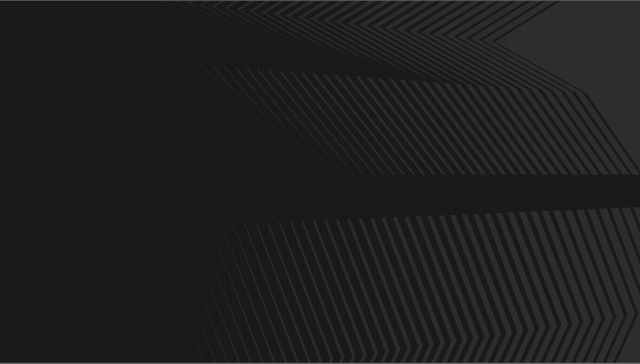
Give the GLSL for this background, as a WebGL 1 fragment shader.

```glsl
precision highp float;
// Dark backdrop with bent grey stripes that widen toward the right edge,
// closed by dim hairlines. Each band is a family of lines projected onto the
// sloped trail of its bends, so bands that share a trail join into chevrons.

uniform vec2 u_resolution;

float pixel; // size of one pixel in design units (768 across)

// Smooth 0..1 coverage from a signed distance.
float cover(float d) {
    return clamp(d / pixel + 0.5, 0.0, 1.0);
}

// Height of a trail of bends through "bend" at position x.
float trail(vec2 bend, float tilt, float x) {
    return bend.y + tilt * (x - bend.x);
}

// Where the line through p, leaning by dx/dy, meets its trail.
float footOf(vec2 p, vec2 bend, float tilt, float lean) {
    return (p.x + lean * (trail(bend, tilt, 0.0) - p.y)) / (1.0 - lean * tilt);
}

// Parallel stripes; "share" is the light part of each period.
// Everything beyond line number "last" is solid.
float stripes(vec2 p, vec2 bend, float tilt, float lean,
              float period, float share, float last) {
    float lineIndex = (bend.x - footOf(p, bend, tilt, lean)) / period;
    float spacing = period * (1.0 - lean * tilt) / sqrt(1.0 + lean * lean);
    float offCentre = abs(fract(lineIndex + share * 0.5 + 0.5) - 0.5);
    float line = min(cover((share * 0.5 - offCentre) * spacing),
                     share * spacing / pixel);
    return max(line, cover((last - lineIndex) * spacing));
}

// Light share growing from zero at "start" to its maximum at "end".
float widen(float x, float start, float end, float curve) {
    float s = clamp((x - start) / max(end - start, 1.0), 0.0, 1.0);
    return 0.73 * pow(s, curve);
}

void main() {
    // Design space: 768 units wide, y measured down from the top.
    pixel = 768.0 / u_resolution.x;
    float height = u_resolution.y * pixel;
    vec2 p = vec2(gl_FragCoord.x, u_resolution.y - gl_FragCoord.y) * pixel;

    // Upper chevrons, tapering to points on their lower side.
    vec2 upperBend = vec2(594.0, 50.0);
    float upperEdge = p.y < 50.0 ? 672.0 - 1.6 * p.y
                                 : 592.0 + 1.774 * (p.y - 50.0);
    float upperShare = widen(p.x, 182.0 + 3.5 * p.y, upperEdge, 0.55);
    float above = stripes(p, upperBend, 0.125, -1.6, 14.76, upperShare, 0.0);
    float below = stripes(p, upperBend, 0.125, 1.774, 14.76, upperShare, 0.0);
    float light = mix(above, below, cover(p.y - trail(upperBend, 0.125, p.x)));

    // Middle band, fanning slightly to the left and cut flat underneath.
    vec2 middleBend = vec2(704.0, 112.0);
    float middleShare = widen(p.x, 193.0 + 1.6 * (p.y - 75.0), 771.0, 0.8);
    float lean = 0.75;
    for (int i = 0; i < 3; i++) {
        float foot = footOf(p, middleBend, 0.073, lean);
        lean = 0.69 + 0.00034 * max(middleBend.x - foot, 0.0);
    }
    float middle = stripes(p, middleBend, 0.073, lean, 13.2, middleShare, 0.0);
    light = mix(light, middle, cover(p.y - trail(middleBend, 0.073, p.x)));
    light *= cover(209.5 - p.y);

    // Lower chevrons, starting under the dark gap.
    vec2 lowerBend = vec2(766.0, 376.0);
    float lowerShare = widen(p.x, 255.0 - 0.27 * (p.y - 268.0), 768.0, 0.9);
    float falling = stripes(p, lowerBend, -0.15, 0.377, 13.2, lowerShare, -5.0);
    float returning = stripes(p, lowerBend, -0.15, -0.45, 13.2, lowerShare, 0.0);
    float lower = mix(falling, returning,
                      cover(p.y - trail(lowerBend, -0.15, p.x)));
    light += lower * cover(p.y - trail(vec2(768.0, 248.5), -0.042, p.x));

    // Charcoal base with faint upright grain, and grey brightening rightward.
    vec3 charcoal = vec3(0.1 + 0.003 * sin(1.4 * p.x));
    vec3 grey = vec3(mix(0.16, 0.178, smoothstep(200.0, 768.0, p.x)));
    vec3 color = mix(charcoal, grey, light);

    // Dim hairlines along the top and bottom borders.
    color = mix(color, vec3(0.38), cover(0.9 - p.y));
    color = mix(color, vec3(0.42), cover(1.5 - height + p.y));
    gl_FragColor = vec4(color, 1.0);
}
```
